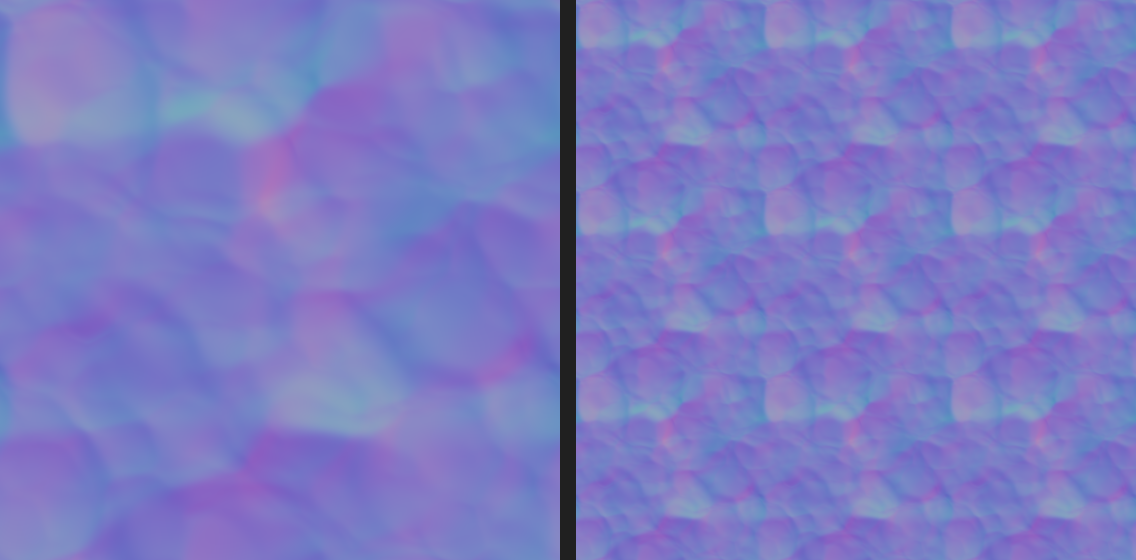
Left, the tile; right, the same tile 3 across and 3 down.
Give the GLSL for this texture map, as a WebGL 1 fragment shader.

```glsl
precision highp float;

uniform vec2 u_resolution;

// Three random values per cell, without sine
vec3 hash3(vec2 cell, float seed) {
  vec3 q = fract(vec3(cell.xyx + seed * 7.31) * vec3(0.1031, 0.1030, 0.0973));
  q += dot(q, q.yxz + 33.33);
  return fract((q.xxy + q.yzz) * q.zyx);
}

// Slope of a field of rounded lobes that wraps after "cells" repeats.
// Each lobe slopes towards its own centre; neighbours blend at the creases.
// Odd rows are shifted by half a cell, so the row count must be even.
vec2 lobeSlope(vec2 uv, vec2 cells, float sharpness, float seed) {
  vec2 p = uv * cells;
  vec2 base = floor(p);
  vec2 slope = vec2(0.0);
  float total = 1e-6;
  for (int y = -2; y <= 2; y++) {
    for (int x = -2; x <= 2; x++) {
      vec2 cell = base + vec2(float(x), float(y));
      vec3 rnd = hash3(mod(cell, cells), seed);
      vec2 toCentre = cell + 0.9 * rnd.xy - p;
      toCentre.x += 0.5 * mod(cell.y, 2.0) - 0.2;
      float strength = 0.4 + 1.2 * rnd.z;
      float weight = exp(sharpness * (0.3 * rnd.z - dot(toCentre, toCentre)));
      slope += weight * strength * toCentre;
      total += weight;
    }
  }
  return slope / total;
}

void main() {
  vec2 uv = gl_FragCoord.xy / u_resolution;

  // Bend the creases
  vec2 warped = uv + 0.045 * lobeSlope(uv, vec2(5.0, 6.0), 4.0, 1.0);
  warped += 0.018 * lobeSlope(uv, vec2(11.0, 12.0), 4.0, 2.0);

  // Large billows, then smaller ones down to faint ripples
  vec2 slope = 0.112 * lobeSlope(warped, vec2(4.0, 4.0), 10.0, 3.0);
  slope += 0.072 * lobeSlope(warped, vec2(7.0, 8.0), 7.0, 4.0);
  slope += 0.046 * lobeSlope(warped, vec2(13.0, 14.0), 5.0, 5.0);
  slope += 0.026 * lobeSlope(warped, vec2(22.0, 26.0), 4.0, 6.0);

  // Encode the slope as a muted normal colour
  float blue = 0.778 - 1.2 * dot(slope, slope);
  gl_FragColor = vec4(vec2(0.487, 0.488) + slope, blue, 1.0);
}
```
